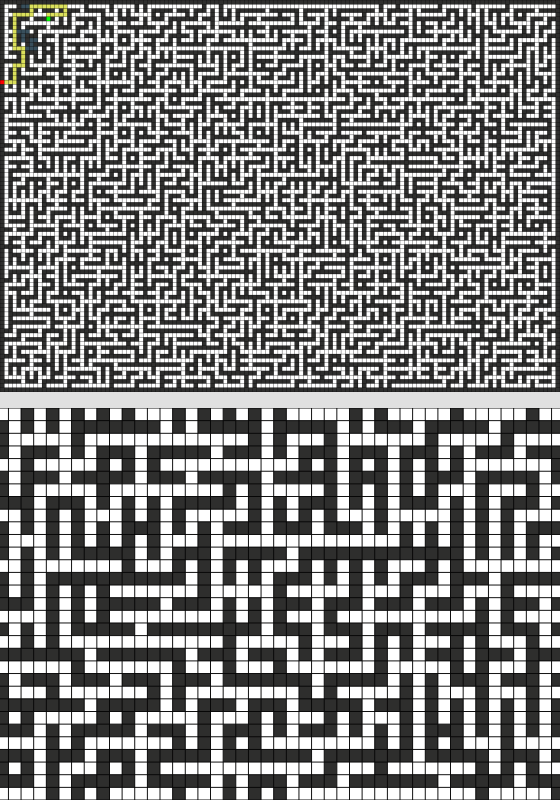
Top, the full canvas; bottom, a detail of the centre.
Give the GLSL for this pattern, as a WebGL 2 fragment shader.

```glsl
#version 300 es
precision highp float;

uniform vec2 u_resolution;
out vec4 outColor;

const vec2 GRID = vec2(133.0, 93.0);   // odd counts: walls lie on even lines
const float LINE_WIDTH = 0.075;        // in cells
const int SAMPLES = 4;                 // per axis, for smooth cell edges

const vec3 FLOOR = vec3(1.0);
const vec3 WALL = vec3(0.182, 0.180, 0.178);
const vec3 LINE = vec3(0.015);
const vec3 ROUTE = vec3(0.86, 0.88, 0.36);
const vec3 VISITED = vec3(0.22, 0.31, 0.36);
const vec3 START = vec3(0.0, 1.0, 0.0);
const vec3 EXIT = vec3(1.0, 0.0, 0.0);

// Corners of the solved route, in cells from the upper left
const vec2 CORNERS[12] = vec2[12](
    vec2(0, 19), vec2(3, 19), vec2(3, 15), vec2(5, 15),
    vec2(5, 11), vec2(3, 11), vec2(3, 3), vec2(7, 3),
    vec2(7, 1), vec2(15, 1), vec2(15, 3), vec2(11, 3));

float hash(vec2 p) {
    vec3 q = fract(vec3(p.xyx) * vec3(0.1031, 0.1030, 0.0973));
    q += dot(q, q.yzx + 33.33);
    return fract((q.x + q.y) * q.z);
}

bool inBox(vec2 cell, vec2 a, vec2 b) {
    return all(greaterThanEqual(cell, min(a, b))) &&
           all(lessThanEqual(cell, max(a, b)));
}

// Random direction of a pillar; layered sines make patches of longer runs
vec2 randomLean(vec2 pillar) {
    float patches = sin(0.31 * pillar.x + 2.0 * sin(0.23 * pillar.y))
                  + sin(0.37 * pillar.y - 0.19 * pillar.x);
    float side = hash(pillar + 71.3) < 0.5 ? -1.0 : 1.0;
    bool horizontal = hash(pillar) < 0.53 + 0.12 * patches;
    return horizontal ? vec2(side, 0.0) : vec2(0.0, side);
}

// Turns every second pillar aside when two lean on each other
vec2 lean(vec2 pillar) {
    if (!inBox(pillar, vec2(1.0), GRID - 2.0)) return vec2(0.0);
    vec2 dir = randomLean(pillar);
    bool odd = mod(pillar.x + pillar.y, 4.0) > 1.0;
    bool mutual = dot(dir, randomLean(pillar + 2.0 * dir)) < -0.5;
    return odd && mutual ? dir.yx : dir;
}

// Each inner pillar drops one wall towards a neighbour
bool isWall(vec2 cell) {
    if (!inBox(cell, vec2(1.0), GRID - 2.0)) return true;
    vec2 parity = mod(cell, 2.0);
    if (parity.x + parity.y > 1.5) return false;
    if (parity.x + parity.y < 0.5) return true;
    return dot(lean(cell - parity), parity) > 0.5 ||
           dot(lean(cell + parity), parity) < -0.5;
}

bool onRoute(vec2 cell) {
    for (int i = 1; i < CORNERS.length(); i++)
        if (inBox(cell, CORNERS[i - 1], CORNERS[i])) return true;
    return false;
}

bool isVisited(vec2 cell) {
    return inBox(cell, vec2(4, 7), vec2(6, 9)) ||
           inBox(cell, vec2(6, 9), vec2(8, 12)) ||
           inBox(cell, vec2(5, 1), vec2(6, 2));
}

vec3 cellColor(vec2 cell) {
    if (cell == CORNERS[0]) return EXIT;
    if (cell == vec2(11, 4)) return START;
    if (onRoute(cell)) return ROUTE;
    if (isWall(cell)) return WALL;
    return isVisited(cell) ? VISITED : FLOOR;
}

// Share of a pixel footprint covered by grid lines, per axis
vec2 lineCoverage(vec2 p, vec2 pixel) {
    vec2 d = p - round(p);
    vec2 high = min(d + 0.5 * pixel, vec2(0.5 * LINE_WIDTH));
    vec2 low = max(d - 0.5 * pixel, vec2(-0.5 * LINE_WIDTH));
    return clamp((high - low) / pixel, 0.0, 1.0);
}

void main() {
    vec2 pixel = GRID / u_resolution;
    vec2 p = gl_FragCoord.xy * pixel;
    p.y = GRID.y - p.y;

    // Averaged cell fill
    vec3 color = vec3(0.0);
    for (int j = 0; j < SAMPLES; j++)
        for (int i = 0; i < SAMPLES; i++) {
            vec2 offset = (vec2(i, j) + 0.5) / float(SAMPLES) - 0.5;
            color += cellColor(floor(p + offset * pixel));
        }
    color /= float(SAMPLES * SAMPLES);

    // Thin grid over floor and walls
    vec2 lines = lineCoverage(p, pixel);
    float open = (1.0 - lines.x) * (1.0 - lines.y);
    outColor = vec4(mix(LINE, color, open), 1.0);
}
```
